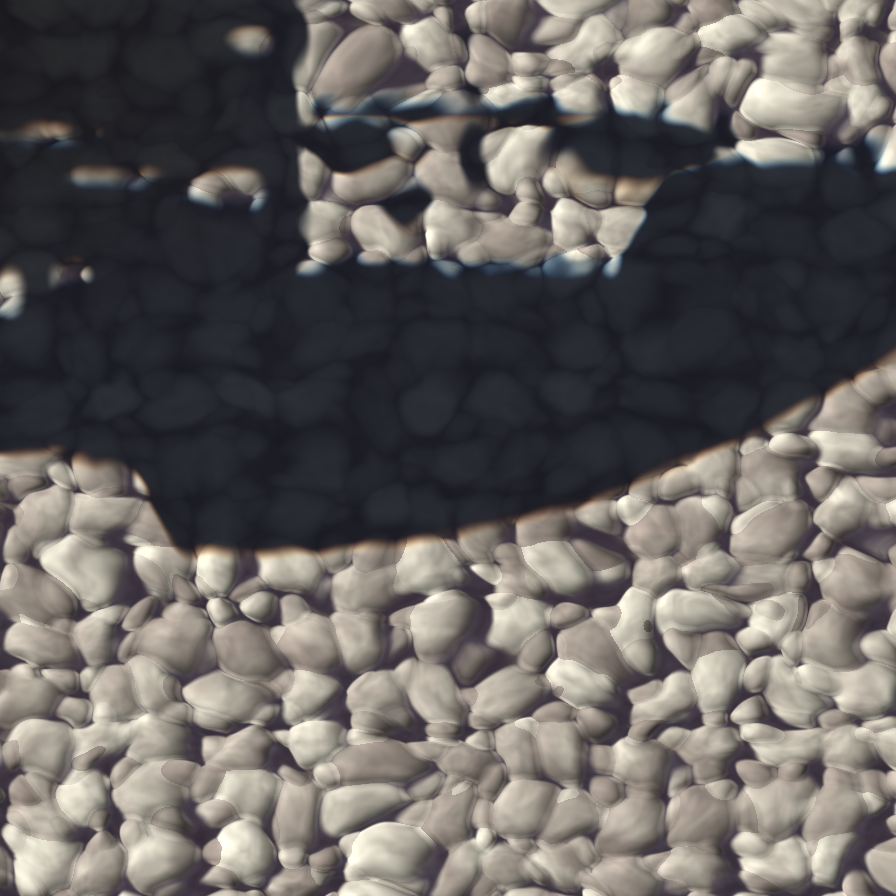
A Shadertoy shader for this texture:

```glsl
const vec2 GRID = vec2(13.2, 15.5);           // large stones across and up
const float FILLER_SCALE = 1.75;              // small stones per large one
const float FILLER_HEIGHT = 0.72;
const vec2 TO_SUN = vec2(-0.86, 0.50);
const vec3 SUN = vec3(-0.62, 0.38, 0.69);
const float SUN_SLOPE = 0.62;                 // height lost per cell along a ray
const float RELIEF = 0.36;
const float EDGE_SOFT = 0.009;
const float FRINGE = 0.0014;                  // colour split on shadow edges
const vec3 PALE = vec3(0.91, 0.89, 0.82);
const vec3 WARM = vec3(0.65, 0.60, 0.56);
const vec3 GAP = vec3(0.38, 0.34, 0.33);
const vec3 CAST = vec3(0.23, 0.20, 0.24);
const vec3 SHADE_LOW = vec3(0.110, 0.112, 0.145);
const vec3 SHADE_HIGH = vec3(0.172, 0.185, 0.210);
// Stray sunlit patches: centre, radii
const vec4 GLINTS[6] = vec4[6](
    vec4(0.290, 0.950, 0.022, 0.012), vec4(0.250, 0.792, 0.040, 0.022),
    vec4(0.078, 0.692, 0.018, 0.018), vec4(0.008, 0.675, 0.016, 0.028),
    vec4(0.055, 0.848, 0.040, 0.010), vec4(0.135, 0.802, 0.040, 0.007));
// Shaded patches inside the upper sunlit area: centre, radii
const vec4 SHADES[4] = vec4[4](
    vec4(0.715, 0.835, 0.095, 0.050), vec4(0.400, 0.842, 0.065, 0.036),
    vec4(0.455, 0.765, 0.024, 0.034), vec4(0.527, 0.825, 0.011, 0.060));

vec2 hash2(vec2 p) {
    vec3 q = fract(p.xyx * vec3(0.1031, 0.1030, 0.0973));
    q += dot(q, q.yzx + 33.33);
    return fract((q.xx + q.yz) * q.zy);
}

float cornerGradient(vec2 cell, vec2 offset) {
    return dot(hash2(cell) * 2.0 - 1.0, offset);
}

float gradientNoise(vec2 p) {
    vec2 i = floor(p), f = fract(p);
    vec2 u = f * f * (3.0 - 2.0 * f), e = vec2(1.0, 0.0);
    return mix(
        mix(cornerGradient(i, f), cornerGradient(i + e, f - e), u.x),
        mix(cornerGradient(i + e.yx, f - e.yx), cornerGradient(i + 1.0, f - 1.0), u.x), u.y);
}

// Highest rounded stone of one size at p: height, random tint
vec2 stoneLayer(vec2 p) {
    vec2 cell = floor(p), best = vec2(0.0, 0.5);
    for (int y = -1; y <= 1; y++)
    for (int x = -1; x <= 1; x++) {
        vec2 id = cell + vec2(x, y);
        vec2 place = hash2(id + 17.0), shape = hash2(id + 71.0);
        vec2 d = p - id - 0.5 - (place - 0.5) * 0.55;
        float a = (shape.y - 0.5) * 1.6;
        d = mat2(cos(a), sin(a), -sin(a), cos(a)) * d;
        d /= mix(vec2(0.42, 0.66), vec2(0.70, 0.44), shape.x);
        float r = pow(dot(d * d, d * d), 0.25) * 0.5 + length(d) * 0.5;
        float h = (1.0 - r * r * r) * mix(0.62, 1.0, fract(place.x * 7.0));
        if (h > best.x) best = vec2(h, place.y);
    }
    return best;
}

vec2 stones(vec2 p) {
    vec2 large = stoneLayer(p);
    vec2 small = stoneLayer(p * FILLER_SCALE + 31.0) * vec2(FILLER_HEIGHT, 0.8);
    return large.x > small.x ? large : small;
}

float ellipseField(vec2 p, vec4 e) {
    return (1.0 - length((p - e.xy) / e.zw)) * min(e.z, e.w);
}

// Positive in sun, negative in the large cast shadow
float sunField(vec2 p, float bump) {
    float curve = 0.382 + 0.43 * (p.x - 0.28) * (p.x - 0.28);
    float lowerEdge = mix(0.497 - 0.10 * p.x, curve, smoothstep(0.13, 0.21, p.x));
    float below = lowerEdge - p.y + bump * mix(0.03, 0.010, smoothstep(0.1, 0.25, p.x));
    float upperEdge = mix(0.705, 0.825, smoothstep(0.68, 0.76, p.x));
    float above = min(p.y - upperEdge, p.x - 0.343);
    vec2 band = abs(p - vec2(0.51, 0.872)) - vec2(0.17, 0.010);
    above = min(above, max(band.x, band.y));
    for (int i = 0; i < 4; i++) above = min(above, -ellipseField(p, SHADES[i]));
    float field = max(below, above + bump * 0.040);
    for (int i = 0; i < 6; i++)
        field = max(field, ellipseField(p, GLINTS[i]) + bump * 0.020 - 0.002);
    return field;
}

void mainImage(out vec4 fragColor, in vec2 fragCoord) {
    vec2 uv = fragCoord / iResolution.xy;
    vec2 p = uv * GRID;
    p += 0.55 * vec2(gradientNoise(p * 0.7), gradientNoise(p * 0.7 + 40.0));
    p += 0.12 * vec2(gradientNoise(p * 2.6), gradientNoise(p * 2.6 + 70.0));
    float grain = gradientNoise(p * 4.0) + 0.4 * gradientNoise(p * 9.0);
    float blotch = gradientNoise(p * 1.8 + 9.0);

    // Surface normal
    vec2 stone = stones(p);
    float h = stone.x;
    vec2 e = vec2(0.10, 0.0);
    vec2 slope = vec2(stones(p + e).x - stones(p - e).x,
                      stones(p + e.yx).x - stones(p - e.yx).x) / (2.0 * e.x);
    float diffuse = max(dot(normalize(vec3(-slope * RELIEF, 1.0)), normalize(SUN)), 0.0);

    // Shadows that stones throw on their neighbours
    float blocked = 0.0;
    for (int i = 1; i <= 6; i++) {
        float t = float(i) * 0.11;
        blocked = max(blocked, stones(p + TO_SUN * t).x - h - SUN_SLOPE * t);
    }
    float open = 1.0 - smoothstep(0.0, 0.30, blocked);

    // Sunlit stones
    vec3 albedo = mix(WARM, PALE, clamp(stone.y + blotch * 0.9, 0.0, 1.0)) * (1.0 + 0.22 * grain);
    vec3 lit = albedo * (0.30 + 0.84 * diffuse);
    lit = mix(GAP * (1.0 + 0.4 * grain), lit, smoothstep(-0.05, 0.35, h));
    lit = mix(CAST + 0.12 * h + 0.06 * grain, lit, open);

    // Stones under the cast shadow
    vec3 shaded = mix(SHADE_LOW, SHADE_HIGH, smoothstep(0.1, 0.95, h) * (0.6 + 0.4 * stone.y));
    shaded += 0.015 * grain + 0.012 * blotch;
    float corner = smoothstep(0.45, 0.05, uv.x) * smoothstep(0.55, 0.95, uv.y);
    shaded *= mix(vec3(1.0), vec3(0.96, 0.92, 0.84), corner);

    // Shadow edge, split slightly by colour
    float bump = (h - 0.5) * 0.6 + blotch * 0.8;
    vec2 split = vec2(0.0, FRINGE);
    vec3 field = vec3(sunField(uv - split, bump), sunField(uv, bump), sunField(uv + split, bump));
    fragColor = vec4(mix(shaded, lit, smoothstep(-EDGE_SOFT, EDGE_SOFT, field)), 1.0);
}
```
